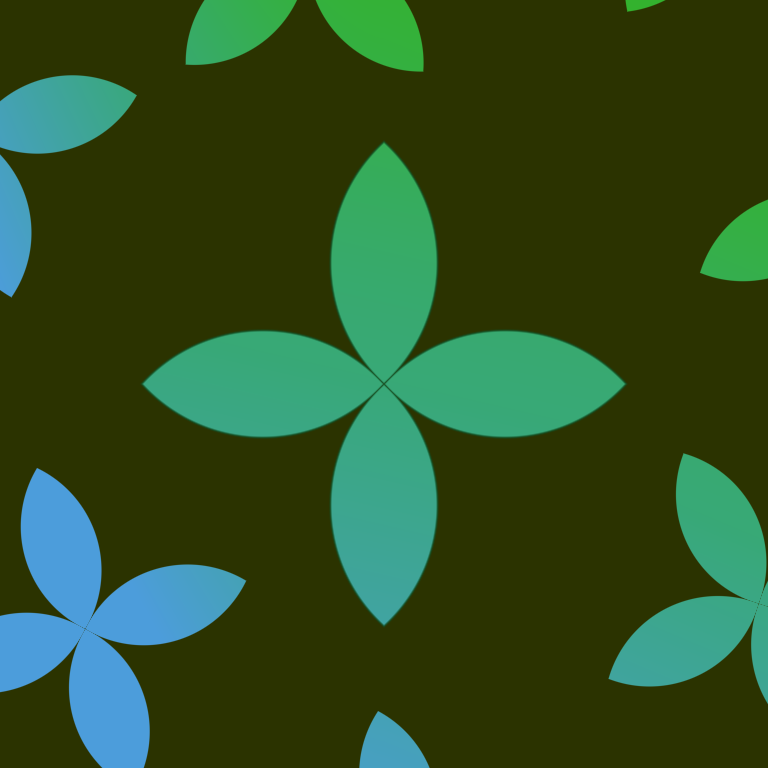
Reproduce this pattern procedurally as a Shadertoy shader.

```glsl
// Signed distance to four lens-shaped petals with unit reach
float flowerDistance(vec2 p) {
    p = abs(p);
    if (p.y > p.x) p = p.yx;
    return length(p - vec2(0.5, -0.4545)) - 0.6757;
}

float placedFlower(vec2 p, vec2 center, float turn, float reach) {
    float c = cos(turn), s = sin(turn);
    return flowerDistance(mat2(c, -s, s, c) * (p - center) / reach) * reach;
}

// Green through teal to blue
vec3 petalColor(float t) {
    vec3 green = vec3(0.20, 0.70, 0.18);
    vec3 teal = vec3(0.22, 0.66, 0.47);
    vec3 blue = vec3(0.30, 0.615, 0.86);
    vec3 color = mix(green, teal, smoothstep(0.10, 0.50, t));
    return mix(color, blue, clamp((t - 0.47) / 0.39, 0.0, 1.0));
}

void mainImage(out vec4 fragColor, in vec2 fragCoord) {
    float canvas = min(iResolution.x, iResolution.y);
    vec2 p = (fragCoord - 0.5 * iResolution.xy) / canvas;
    float soft = 0.75 / canvas;
    vec3 color = vec3(0.17, 0.20, 0.0);

    // Surrounding flowers: center and turn
    const vec3 flowers[7] = vec3[7](
        vec3(-0.389, -0.319, 0.291), vec3(0.488, -0.286, 0.464),
        vec3(-0.535, 0.326, 0.230), vec3(-0.099, 0.566, 0.756),
        vec3(0.609, 0.239, 0.445), vec3(0.444, 0.663, 0.951),
        vec3(0.046, -0.638, 0.248));
    float ring = 1.0;
    for (int i = 0; i < 7; i++)
        ring = min(ring, placedFlower(p, flowers[i].xy, flowers[i].z, 0.2188));

    // Blue gathers toward the lower left
    float leftward = max(-2.0 * p.x, 0.0);
    float shade = 0.47 - 0.57 * p.y - 0.24 * max(p.x, 0.0) + 0.45 * pow(leftward, 1.5);
    color = mix(color, petalColor(shade), 1.0 - smoothstep(-soft, soft, ring));

    // Central flower with a thin dark rim
    float middle = placedFlower(p, vec2(0.0), 0.0, 0.3155);
    float rim = 1.0 - smoothstep(0.0, 0.0025, abs(middle));
    vec3 fill = petalColor(0.47 - 0.52 * p.y - 0.12 * p.x);
    color = mix(color, fill, 1.0 - smoothstep(-soft, soft, middle));
    color = mix(color, vec3(0.07, 0.30, 0.13), 0.7 * rim);

    fragColor = vec4(color, 1.0);
}
```
